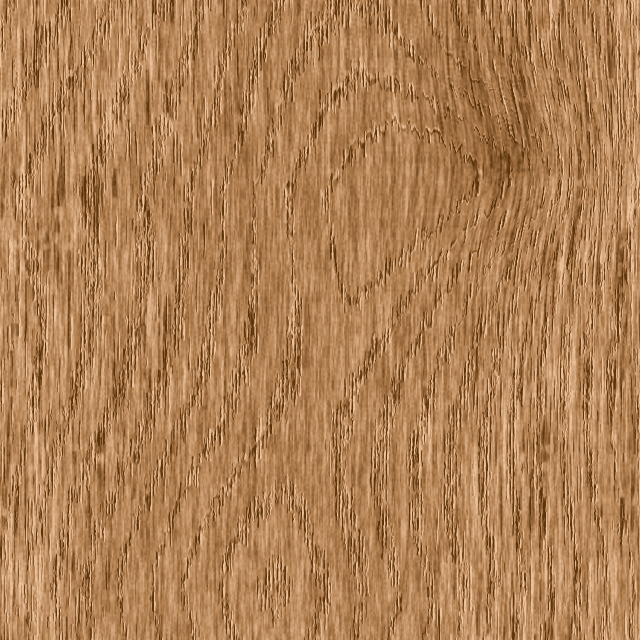
Give the GLSL for this texture, as a Shadertoy shader.

```glsl
const vec3 DARK_PORE = vec3(0.41, 0.25, 0.09);
const vec3 WARM_OAK = vec3(0.685, 0.49, 0.305);
const vec3 PALE_FIBRE = vec3(0.90, 0.735, 0.58);
const vec2 KNOT = vec2(0.80, 0.745);
const vec2 PIN_KNOT = vec2(0.62, 0.395);

float hash(vec2 p) {
    return fract(sin(dot(p, vec2(127.1, 311.7))) * 43758.5453);
}

float noise(vec2 p) {
    vec2 cell = floor(p);
    vec2 t = fract(p);
    t = t * t * (3.0 - 2.0 * t);
    float low = mix(hash(cell), hash(cell + vec2(1, 0)), t.x);
    float high = mix(hash(cell + vec2(0, 1)), hash(cell + vec2(1, 1)), t.x);
    return mix(low, high, t.y);
}

float spot(vec2 p, vec2 centre, vec2 radius) {
    vec2 d = (p - centre) / radius;
    return exp(-dot(d, d));
}

// Sideways pull of the grain towards the knot
float knotPull(vec2 p) {
    float dy = (p.y - KNOT.y) / 0.125;
    float side = smoothstep(0.54, 0.82, p.x) * (1.0 - smoothstep(0.82, 1.02, p.x));
    return 0.155 * exp(-dy * dy) * side;
}

// Slant of the growth rings, fading at both edges
float ringLean(vec2 p) {
    float fade = smoothstep(-0.1, 0.35, p.x) * (1.0 - smoothstep(0.6, 1.0, p.x));
    float rise = 0.17 * smoothstep(0.12, 0.76, p.y) - 0.04 * smoothstep(0.72, 0.95, p.y);
    return rise * fade;
}

float fibreBend(vec2 p) {
    return 0.2 * knotPull(p) + 0.04 * ringLean(p) + 0.002 * noise(p * vec2(9.0, 6.0));
}

// Distance from the pith: a pointed loop above, a saddle, an arch below
float pithDistance(vec2 p) {
    float across = p.x - ringLean(p) - knotPull(p) - 0.43;
    float along = 0.11 * sin(5.07 * (p.y - 0.08)) - 0.25 * max(p.y - 0.7, 0.0);
    vec2 a = pow(abs(vec2(across, along)) + 0.001, vec2(1.45));
    float wobble = 0.014 * (noise(p * vec2(9.0, 6.0)) - 0.5)
                 + 0.006 * (noise(p * 34.0) - 0.5);
    return pow(a.x + a.y, 0.69) + wobble;
}

// Signed offset from the nearest ring, in ring spacings
float ringOffset(float d) {
    float phase = d * (1.0 + 0.5 * d) / 0.063 - 0.35;
    return fract(phase + 0.5) - 0.5;
}

float sideGrain(float d) {
    return smoothstep(0.16, 0.40, d);
}

float poreDensity(vec2 p, float bandShare, float sideShare) {
    float d = pithDistance(p);
    float width = 0.05 + 0.22 * noise(p * vec2(9.0, 7.0) + 4.0);
    float band = 1.0 - smoothstep(width * 0.6, width * 1.2, abs(ringOffset(d)));
    float calm = 1.0 - 0.7 * spot(p, KNOT - vec2(0.06, 0.0), vec2(0.16, 0.13));
    float core = smoothstep(0.02, 0.07, d + 0.1 * (1.0 - smoothstep(0.2, 0.4, p.y)));
    return (bandShare * band * core + sideShare * sideGrain(d)) * calm;
}

// Upright pores: a dark groove beside a pale lip
float pores(vec2 p, vec2 count, float seed, float bandShare, float sideShare) {
    vec2 g = vec2(p.x - fibreBend(p), p.y) * count;
    float column = floor(g.x);
    g.y += 7.0 * hash(vec2(column, seed));
    vec2 cell = vec2(column, floor(g.y)) + seed;
    vec2 q = fract(g) - 0.5;
    float centreY = p.y - q.y / count.y;
    float centreX = (column + 0.5) / count.x + fibreBend(vec2(p.x, centreY));
    float density = poreDensity(vec2(centreX, centreY), bandShare, sideShare);
    float present = smoothstep(-0.04, 0.04, density - hash(cell) - 0.03);
    float reach = mix(0.34, 0.5, hash(cell + 17.3));
    float ends = 1.0 - smoothstep(reach - 0.1, reach, abs(q.y));
    float x = q.x + 0.3 * (noise(g * vec2(1.0, 5.0)) - 0.5);
    float groove = 1.0 - smoothstep(0.10, 0.25, abs(x + 0.18));
    float lip = 1.0 - smoothstep(0.10, 0.24, abs(x - 0.22));
    return present * ends * (lip * hash(cell + 5.1) - groove * mix(0.6, 1.0, hash(cell + 9.7)));
}

// Fine straight fibres with sparse dark and pale hairlines
float fibres(vec2 p, float side) {
    vec2 g = vec2(p.x - fibreBend(p), p.y);
    float fine = noise(g * vec2(310.0, 12.0)) - 0.5;
    float hair = noise(g * vec2(470.0, 60.0)) - 0.5;
    float grit = noise(g * vec2(430.0, 260.0)) - 0.5;
    float strand = noise(g * vec2(230.0, 10.0) + 31.0);
    float cut = noise(g * vec2(120.0, 70.0));
    float darkHair = smoothstep(0.66, 0.86, strand) * smoothstep(0.15, 0.5, cut);
    float paleHair = 1.0 - smoothstep(0.12, 0.32, strand);
    return 0.34 * fine + 0.40 * hair + 0.20 * grit
         + mix(0.10, 0.22, side) * paleHair - mix(0.12, 0.42, side) * darkHair;
}

// Broken ring line, stepped along the fibres, with a pale flank
float ringLine(vec2 p) {
    float stepY = 0.03 * (noise(vec2(p.x * 230.0, p.y * 14.0)) - 0.5);
    float stepX = 0.006 * (noise(p * vec2(90.0, 110.0)) - 0.5);
    float offset = ringOffset(pithDistance(p + vec2(stepX, stepY)));
    float broken = smoothstep(0.35, 0.55, noise(p * vec2(190.0, 70.0)));
    float dark = 1.0 - smoothstep(0.02, 0.07, abs(offset));
    float pale = 1.0 - smoothstep(0.02, 0.06, abs(offset - 0.1));
    return (0.7 * pale - dark) * broken;
}

vec3 oakColour(float tone) {
    vec3 lower = mix(DARK_PORE, WARM_OAK, clamp(tone * 2.0, -0.2, 1.0));
    return mix(lower, PALE_FIBRE, clamp(tone * 2.0 - 1.0, 0.0, 1.1));
}

void mainImage(out vec4 fragColor, in vec2 fragCoord) {
    vec2 uv = fragCoord / iResolution.xy;
    float d = pithDistance(uv);
    float side = sideGrain(d);

    // Fibres, ring pores, then long side pores
    float tone = 0.555 + 0.06 * side + fibres(uv, side);
    tone += 0.56 * pores(uv, vec2(165.0, 28.0), 1.0, 0.85, 0.05);
    tone += 0.50 * pores(uv, vec2(220.0, 48.0), 23.0, 0.70, 0.08);
    tone += 0.50 * pores(uv, vec2(190.0, 15.0), 57.0, 0.12, 0.26);

    // Ring lines, strongest beside the knot
    float nearKnot = spot(uv, KNOT - vec2(0.12, 0.0), vec2(0.2, 0.2));
    tone += ringLine(uv) * (0.22 + 0.16 * nearKnot) * smoothstep(0.03, 0.07, d) * (1.0 - 0.7 * side);

    // Broad shading and the speckled knots
    float speckle = noise(uv * vec2(190.0, 150.0));
    tone += 0.08 * (noise(uv * vec2(5.0, 3.0) + 2.0) - 0.5);
    tone -= 0.15 * spot(uv, vec2(0.74, 0.84), vec2(0.12, 0.16));
    tone -= (0.06 + 0.45 * speckle) * spot(uv, KNOT, vec2(0.045, 0.035));
    tone -= (0.05 + 0.40 * speckle) * spot(uv, PIN_KNOT, vec2(0.014, 0.016));
    tone += 0.25 * speckle * spot(uv, KNOT + vec2(0.045, -0.01), vec2(0.03, 0.05));

    fragColor = vec4(oakColour(tone), 1.0);
}
```
